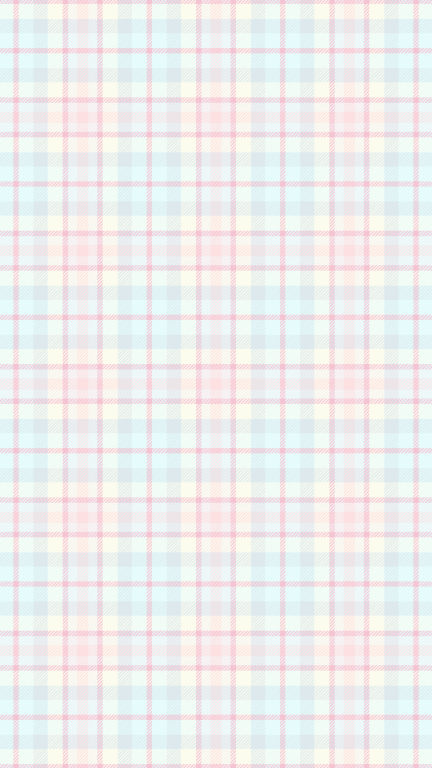
Reproduce this pattern procedurally as a Shadertoy shader.

```glsl
// Pastel tartan: mirrored pink, cream, grey-blue and aqua stripes woven in a fine diagonal twill.

// Moves to the next stripe colour once d passes an edge, softened over one pixel.
vec3 nextStripe(vec3 color, vec3 next, float edge, float d, float px) {
    return mix(color, next, smoothstep(edge - 0.7 * px, edge + 0.7 * px, d));
}

// Thread colour along one axis; each unit repeat mirrors about its centre.
vec3 threadColor(float x, float px) {
    float d = abs(fract(x + 0.5) - 0.5);
    vec3 pink = vec3(0.955, 0.77, 0.825);
    vec3 color = vec3(0.99, 0.88, 0.885);
    color = nextStripe(color, vec3(0.963, 0.95, 0.955), 0.0425, d, px);
    color = nextStripe(color, pink, 0.109, d, px);
    color = nextStripe(color, vec3(0.99, 0.99, 0.935), 0.150, d, px);
    color = nextStripe(color, vec3(0.865, 0.915, 0.93), 0.2625, d, px);
    color = nextStripe(color, vec3(0.90, 0.99, 0.99), 0.3695, d, px);
    return nextStripe(color, pink, 0.48, d, px);
}

void mainImage(out vec4 fragColor, in vec2 fragCoord) {
    // Square repeats, 3.24 across the width, centred on the canvas
    float px = 3.24 / iResolution.x;
    vec2 p = (fragCoord - 0.5 * iResolution.xy) * px;

    // Twill: rising diagonals alternate warp and weft, 40 per repeat
    float diagonal = abs(fract((p.x - p.y) * 40.0) - 0.5);
    float soft = 20.0 * px;
    float warpOnTop = smoothstep(0.25 - soft, 0.25 + soft, diagonal);

    // Each thread shows partly through the one above it
    vec3 warp = threadColor(p.x, px);
    vec3 weft = threadColor(p.y, px);
    fragColor = vec4(mix(weft, warp, mix(0.23, 0.77, warpOnTop)), 1.0);
}
```
